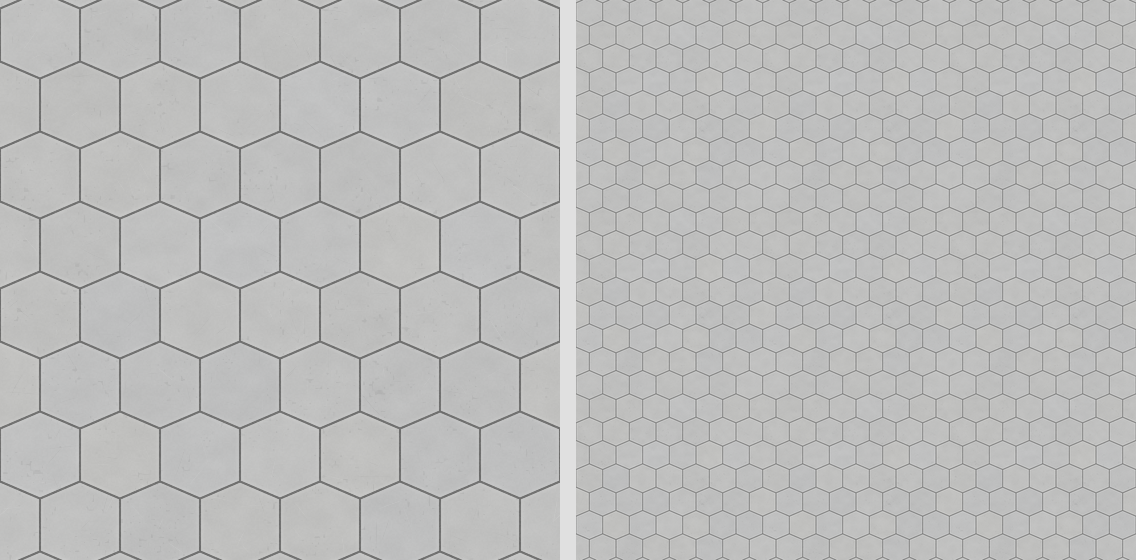
Left, the tile; right, the same tile 3 across and 3 down.
Write a three.js fragment shader that draws this pattern.

```glsl
// Pale grey hexagonal floor tiles, 7 across and 8 rows, with thin dark joints.
// Two interleaved lattices give the nearest tile and the distance to its edge;
// each tile has its own tone, mottling, specks and hairline scratches.

varying vec2 vUv;

const vec2 REPEATS = vec2(7.0, 8.0);       // tiles across, rows up (even)
const float SLANT = 0.0306;                // rise of each sloping side
const vec3 TILE_COLOR = vec3(0.750, 0.751, 0.748);
const vec3 JOINT_COLOR = vec3(0.445, 0.445, 0.442);
const float JOINT_CORE = 0.0010;           // half width of the solid joint
const float JOINT_FADE = 0.0029;           // half width where it ends
const float RIM_WIDTH = 0.0095;            // light worn rim of a tile
const float RIM_LIGHT = 0.022;
const float TONE_VARIATION = 0.012;
const float WARMTH_VARIATION = 0.008;
const float MOTTLE = 0.034;
const float GRAIN = 0.014;
const float SPECK_DARKNESS = 0.035;
const int SCRATCHES = 6;
const float SCRATCH_WIDTH = 0.0008;
const float SCRATCH_STRENGTH = 0.022;

float hash(vec2 p) {
  vec3 q = fract(vec3(p.xyx) * 0.1031);
  q += dot(q, q.yzx + 33.33);
  return fract((q.x + q.y) * q.z);
}

vec2 hash2(vec2 p) {
  return vec2(hash(p), hash(p + vec2(37.0, 91.0)));
}

float noise(vec2 p) {
  vec2 i = floor(p);
  vec2 f = fract(p);
  f = f * f * (3.0 - 2.0 * f);
  float low = mix(hash(i), hash(i + vec2(1.0, 0.0)), f.x);
  float high = mix(hash(i + vec2(0.0, 1.0)), hash(i + 1.0), f.x);
  return mix(low, high, f.y);
}

float fbm(vec2 p) {
  float sum = 0.0;
  float weight = 0.5;
  for (int i = 0; i < 4; i++) {
    sum += weight * noise(p);
    p = p * 2.03 + 17.0;
    weight *= 0.5;
  }
  return sum;
}

// Distance inwards from the edge of a tile centred on the origin
float hexInset(vec2 p) {
  vec2 halfPitch = 0.5 / REPEATS;
  vec2 normal = normalize(vec2(SLANT, halfPitch.x));
  float apex = halfPitch.y + 0.5 * SLANT;
  p = abs(p);
  return min(halfPitch.x - p.x, normal.y * apex - dot(normal, p));
}

// Nearest tile: local position in xy, wrapped column and row in zw
vec4 nearestTile(vec2 uv) {
  vec4 best = vec4(0.0);
  float bestInset = -1.0;
  for (int i = 0; i < 2; i++) {
    float k = float(i);
    vec2 start = vec2(0.5 * k, k + 0.5);
    vec2 stride = vec2(1.0, 2.0);
    vec2 cell = floor((uv * REPEATS - start) / stride + 0.5) * stride;
    vec2 local = uv - (cell + start) / REPEATS;
    float inset = hexInset(local);
    if (inset > bestInset) {
      bestInset = inset;
      best = vec4(local, mod(cell + vec2(0.0, k), REPEATS));
    }
  }
  return best;
}

// Faint, slightly bowed hairlines, some light and some dark
float scratches(vec2 p, vec2 id, float pixel) {
  float sum = 0.0;
  float width = max(SCRATCH_WIDTH, 0.7 * pixel);
  for (int i = 0; i < SCRATCHES; i++) {
    vec2 seed = id * 13.0 + float(i) * vec2(5.0, 71.0) + 3.0;
    vec2 d = p - (hash2(seed) - 0.5) * 0.11;
    float angle = 6.2832 * hash(seed + 19.0);
    vec2 along = vec2(cos(angle), sin(angle));
    float u = dot(d, along);
    float v = dot(d, vec2(-along.y, along.x)) + 5.0 * (hash(seed + 41.0) - 0.5) * u * u;
    float reach = mix(0.008, 0.035, hash(seed + 53.0));
    float mark = (1.0 - smoothstep(0.0, width, abs(v))) * (1.0 - smoothstep(0.4 * reach, reach, abs(u)));
    sum += mark * (hash(seed + 67.0) - 0.55) * 2.0;
  }
  return sum;
}

void main() {
  float pixel = fwidth(vUv.x);
  vec4 tile = nearestTile(vUv);
  vec2 p = tile.xy;
  vec2 id = tile.zw;
  float inset = hexInset(p);
  vec2 shift = hash2(id + 7.0) * 60.0 + 20.0;

  // Tile tone and surface wear
  float grain = noise(p * 420.0 + shift) - 0.5;
  float shade = (hash(id + 11.0) - 0.5) * TONE_VARIATION;
  shade += (fbm(p * vec2(26.0, 34.0) + shift) - 0.47) * MOTTLE + grain * GRAIN;
  float specks = smoothstep(0.80, 0.96, noise(p * 190.0 + shift.yx));
  shade -= SPECK_DARKNESS * specks * smoothstep(0.42, 0.65, noise(p * 30.0 + shift.yx));
  shade += SCRATCH_STRENGTH * scratches(p, id, pixel);
  shade += RIM_LIGHT * (1.0 - smoothstep(0.3 * RIM_WIDTH, RIM_WIDTH, inset));
  float warmth = (hash(id + 23.0) - 0.5) * WARMTH_VARIATION;
  vec3 color = TILE_COLOR + shade + warmth * vec3(0.5, 0.1, -1.0);

  // Joint
  float fade = max(JOINT_FADE, JOINT_CORE + pixel);
  float joint = 1.0 - smoothstep(JOINT_CORE, fade, inset);
  color = mix(color, JOINT_COLOR + grain * 0.05, joint);
  gl_FragColor = vec4(color, 1.0);
}
```
